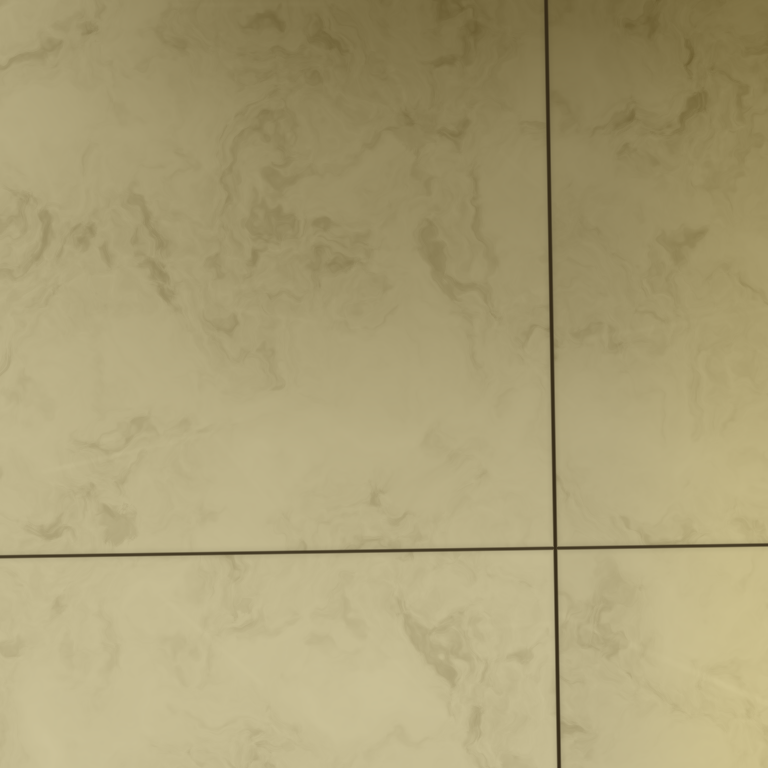
Give the GLSL for this texture, as a three.js fragment shader.

```glsl
// Large olive-beige stone tiles meeting at one slightly skewed cross of dark joints.
// A broad light falloff is layered with warped gradient noise for mottling,
// fine grain, faint pale scratches and a few smudges.
varying vec2 vUv;

float hash(vec2 p) {
  vec3 q = fract(vec3(p.xyx) * 0.1031);
  q += dot(q, q.yzx + 33.33);
  return fract((q.x + q.y) * q.z);
}

vec2 gradientAt(vec2 cell) {
  float angle = 6.2832 * hash(cell + 71.0);
  return vec2(cos(angle), sin(angle));
}

float gradientNoise(vec2 p) {
  vec2 i = floor(p), f = fract(p);
  vec2 u = f * f * f * (f * (f * 6.0 - 15.0) + 10.0);
  vec2 e = vec2(1.0, 0.0);
  float low = mix(dot(gradientAt(i), f), dot(gradientAt(i + e), f - e), u.x);
  float high = mix(dot(gradientAt(i + e.yx), f - e.yx),
                   dot(gradientAt(i + 1.0), f - 1.0), u.x);
  return mix(low, high, u.y);
}

float fbm(vec2 p) {
  float sum = 0.0, amp = 0.6;
  for (int k = 0; k < 5; k++) {
    sum += amp * gradientNoise(p);
    p = mat2(1.6, 1.2, -1.2, 1.6) * p + 9.7;
    amp *= 0.56;
  }
  return sum;
}

float segmentDistance(vec2 p, vec2 a, vec2 b) {
  vec2 ab = b - a;
  return length(p - a - ab * clamp(dot(p - a, ab) / dot(ab, ab), 0.0, 1.0));
}

float spot(vec2 p, vec2 center, float radius) {
  return 1.0 - smoothstep(0.55 * radius, radius, length(p - center));
}

// Pale hairline scratches, mostly falling to the right
float scratches(vec2 p) {
  float sum = 0.0;
  for (int k = 0; k < 22; k++) {
    float n = float(k) * 3.7 + 2.0;
    vec2 start = vec2(hash(vec2(n, 1.0)), hash(vec2(n, 2.0)));
    float angle = mix(-1.25, 0.25, hash(vec2(n, 3.0)));
    vec2 end = start + vec2(cos(angle), sin(angle)) * mix(0.06, 0.25, hash(vec2(n, 4.0)));
    float d = segmentDistance(p, start, end);
    sum += (1.0 - smoothstep(0.0005, 0.005, d)) * mix(0.2, 0.8, hash(vec2(n, 5.0)));
  }
  float streak = segmentDistance(p, vec2(0.73, 0.2), vec2(1.02, 0.075));
  return sum + 1.2 * (1.0 - smoothstep(0.001, 0.007, streak));
}

void main() {
  vec2 p = vUv;

  // Skewed joint coordinates; the signs identify the four tiles
  vec2 joint = vec2(p.x - 0.728 + 0.017 * p.y, p.y - 0.275 - 0.0155 * p.x);
  vec2 tile = step(0.0, joint);

  // Broad light: bright below and left, dim toward the upper right
  float light = 0.765 - 0.155 * smoothstep(0.12, 0.85, p.y) * smoothstep(-0.25, 0.6, p.x);
  light -= 0.095 * smoothstep(0.78, 1.02, p.y) * smoothstep(-0.1, 0.4, p.x);
  light -= 0.035 * smoothstep(0.4, 0.9, p.y);
  light -= 0.03 * tile.x * (1.0 - smoothstep(0.0, 0.25, joint.x));
  light += 0.012 * (hash(tile + 4.0) - 0.5);

  // Cloudy mottling and grain, each tile with its own noise offset
  vec2 stone = p + tile * vec2(13.0, 29.0);
  vec2 warp = vec2(fbm(stone * 5.0), fbm(stone * 5.0 + 40.0));
  float clouds = fbm(stone * 4.5 + warp * 0.7);
  float stains = fbm(stone * 16.0 + warp * 3.0 + 17.0);
  float grain = fbm(stone * vec2(62.0, 48.0) + warp * 6.0);
  float polished = max(spot(p, vec2(0.547, 0.37), 0.055),
                       0.7 * spot(p, vec2(0.827, 0.766), 0.035));
  float worn = smoothstep(-0.3, 0.35, -clouds) * (1.0 - 0.85 * polished);
  light += 0.05 * clouds + 0.006 * polished;
  light -= worn * (0.07 * smoothstep(0.0, 0.45, stains) + 0.045 * grain);
  light += 0.011 * scratches(p) * (0.6 + 0.8 * worn);

  // Dark smudges with ragged edges
  vec2 ragged = p + 0.03 * vec2(stains, grain);
  light -= 0.045 * spot(ragged, vec2(0.154, 0.316), 0.032);
  light -= 0.025 * spot(ragged, vec2(0.313, 0.207), 0.016);
  light -= 0.025 * spot(ragged, vec2(0.54, 0.83), 0.035);

  // Stone tint, yellower toward the right edge
  vec3 color = mix(vec3(0.5, 0.45, 0.29), vec3(0.75, 0.71, 0.55), (light - 0.5) / 0.25);
  color += vec3(0.025, 0.015, -0.025) * smoothstep(0.75, 1.0, p.x) * (1.0 - 0.6 * p.y);

  // Soft shade beside the joints, then the thin dark lines
  vec2 d = abs(joint);
  color *= 1.0 - 0.06 * (1.0 - smoothstep(0.0, 0.011, min(d.x, d.y)));
  float vertical = 1.0 - smoothstep(0.0009, 0.0038, d.x);
  float horizontal = 0.9 * (1.0 - smoothstep(0.0006, 0.0034, d.y));
  color = mix(color, vec3(0.19, 0.15, 0.08), max(vertical, horizontal) * 0.95);

  gl_FragColor = vec4(clamp(color, 0.0, 1.0), 1.0);
}
```
